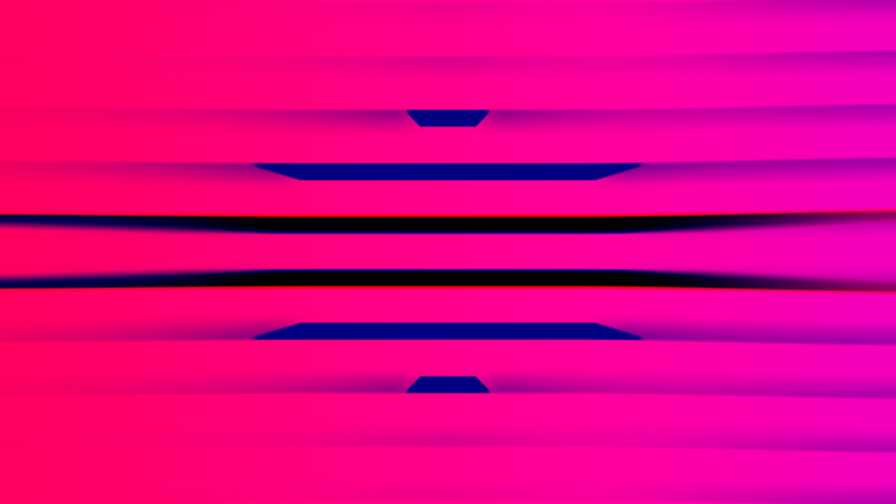
Give the GLSL for this background, as a Shadertoy shader.

```glsl
// Hot pink to magenta field crossed by mirrored dark slats that taper sideways.
// Each slat is a solid core with tapering ends plus a soft one-sided shadow;
// a slightly shifted blue mask gives the central pair its red and navy fringes.

const int SLATS = 5;
const float FIRST_EDGE = 0.0685;  // outer edge of the innermost slat
const float SPACING = 0.1063;
const float THICKNESS = 0.0335;
const vec3 NAVY = vec3(0.0, 0.0, 0.5);

// Per slat: half width of the full core, taper slope, shadow strength
const float CORE_WIDTH[SLATS] = float[](0.35, 0.292, 0.055, -1.0, -1.0);
const float TAPER[SLATS] = float[](0.024, 0.27, 1.0, 1.0, 1.0);
const float SHADOW[SLATS] = float[](0.35, 0.62, 0.52, 0.16, 0.07);

// Soft strip covering depths from 0 to thickness
float strip(float depth, float thickness, float outerBlur, float innerBlur) {
    return smoothstep(-outerBlur, outerBlur, depth)
         * smoothstep(-innerBlur, innerBlur, thickness - depth)
         * smoothstep(0.0, 0.012, thickness);
}

// Outer edges bend away from the axis towards both sides
float edgeHeight(float index, float x) {
    float bend = smoothstep(0.25, 0.95, abs(x));
    return FIRST_EDGE + SPACING * index + bend * (x > 0.0 ? 0.011 : 0.005);
}

// Shadow falling inward from the outer edge, heavier on the right
float shadow(float depth, float x, float coreWidth, float strength) {
    float ax = abs(x);
    float side = exp(-max(ax - max(coreWidth, 0.0), 0.0) / 0.3);
    float outsideCore = smoothstep(coreWidth - 0.04, coreWidth + 0.07, ax);
    float amount = strength * side + 0.26 * smoothstep(0.2, 0.95, x);
    float fall = smoothstep(-0.004, 0.004, depth)
               * (1.0 - smoothstep(0.0, 0.055, depth));
    return amount * outsideCore * fall;
}

vec3 background(float x) {
    return vec3(1.0 - 0.04 * smoothstep(0.3, 0.9, x), 0.0, 0.55 + 0.21 * x);
}

void mainImage(out vec4 fragColor, in vec2 fragCoord) {
    vec2 p = (fragCoord - 0.5 * iResolution.xy) / iResolution.y;
    float ax = abs(p.x);
    float height = abs(p.y - 0.001);
    float soft = max(0.0028, 0.7 / iResolution.y);
    vec3 color = background(p.x);

    // Shadows and navy cores
    for (int i = 0; i < SLATS; i++) {
        float depth = edgeHeight(float(i), p.x) - height;
        float over = max(ax - CORE_WIDTH[i], 0.0);
        float thickness = max(THICKNESS - TAPER[i] * over, 0.0);
        float innerBlur = min(soft + 0.05 * over, 0.012);
        float core = strip(depth, thickness, soft, innerBlur);

        // The innermost slat dissolves towards the right border
        if (i == 0) core *= 1.0 - 0.6 * smoothstep(0.45, 0.92, p.x);

        float shade = shadow(depth, p.x, CORE_WIDTH[i], SHADOW[i]);
        color = mix(color, NAVY, max(core, shade));

        // Blue is removed a little further out: black core, red outer fringe
        if (i == 0) {
            float black = strip(depth + 0.005, thickness, soft * 1.3, innerBlur * 1.4);
            float reach = 1.0 - 0.5 * smoothstep(0.3, 0.75, ax);
            color.b *= 1.0 - black * reach;
        }
    }

    fragColor = vec4(color, 1.0);
}
```
